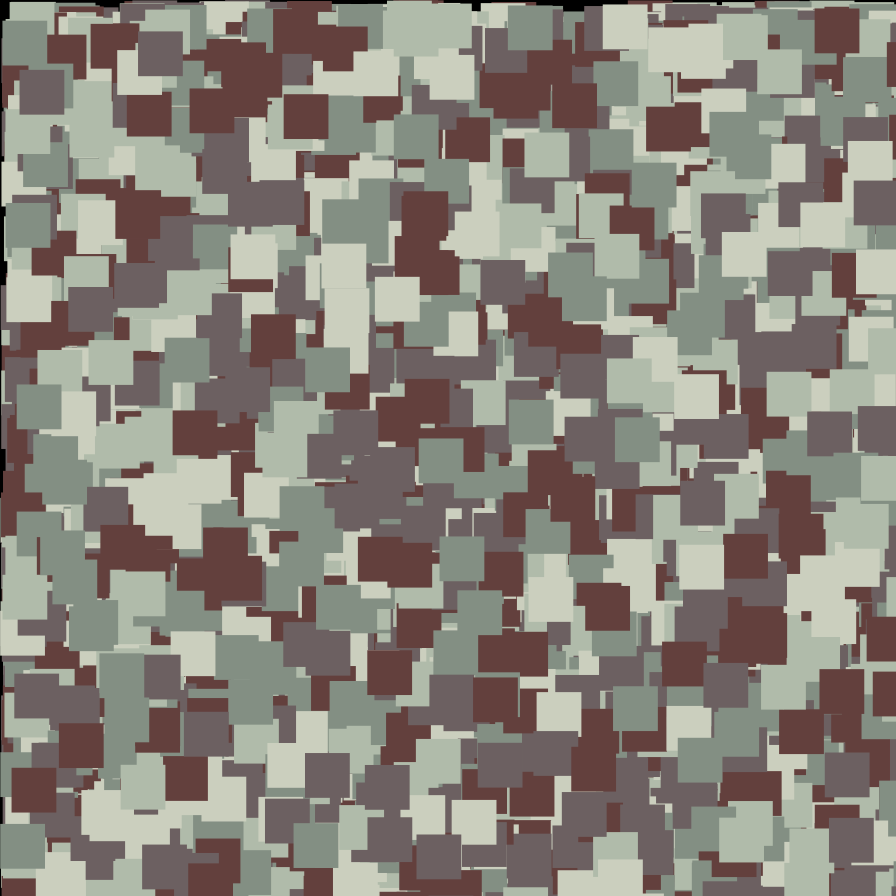
Reproduce this pattern procedurally as a WebGL 2 fragment shader.

```glsl
#version 300 es
precision highp float;
precision highp int;
// A camouflage of equal, axis-aligned squares dropped at random on black.
// Sparse grid layers of squares are composited front to back with exact
// box-filtered edges, stopping as soon as a pixel is fully covered.

uniform vec2 u_resolution;
out vec4 fragColor;

const float SQUARE_SIZE = 0.05;  // side, as a share of the canvas height
const int   LAYERS      = 72;    // depth of the pile
const float PRESENCE    = 0.25;  // chance that a cell of a layer holds a square
const uint  SEED        = 29u;

const vec3 BACKGROUND = vec3(0.0);
const vec3 CREAM      = vec3(0.795, 0.810, 0.745);
const vec3 SAGE       = vec3(0.690, 0.735, 0.665);
const vec3 MOSS       = vec3(0.515, 0.560, 0.515);
const vec3 MAUVE      = vec3(0.425, 0.378, 0.380);
const vec3 MAROON     = vec3(0.390, 0.250, 0.240);

// Upper ends of the colour shares; maroon takes the rest.
const float CREAM_END = 0.17;
const float SAGE_END  = 0.36;
const float MOSS_END  = 0.56;
const float MAUVE_END = 0.78;

// PCG hash: four random values in 0..1 from four integers.
vec4 hash4(uvec4 v) {
    v = v * 1664525u + 1013904223u;
    v += v.yzxy * v.wxyz;
    v ^= v >> 16u;
    v += v.yzxy * v.wxyz;
    return vec4(v >> 8u) / 16777216.0;
}

vec3 pickColor(float r) {
    if (r < CREAM_END) return CREAM;
    if (r < SAGE_END)  return SAGE;
    if (r < MOSS_END)  return MOSS;
    if (r < MAUVE_END) return MAUVE;
    return MAROON;
}

// Share of a pixel that lies inside the square starting at corner.
float squareCoverage(vec2 p, vec2 corner, float pixel) {
    vec2 edgeDistance = 0.5 * SQUARE_SIZE - abs(p - corner - 0.5 * SQUARE_SIZE);
    vec2 inside = clamp(edgeDistance / pixel + 0.5, 0.0, 1.0);
    return inside.x * inside.y;
}

void main() {
    float pixel = 1.0 / u_resolution.y;
    vec2 p = gl_FragCoord.xy * pixel;
    p.y = 1.0 - p.y;  // squares hang down from their top left corner

    ivec2 cell = ivec2(floor(p / SQUARE_SIZE));
    vec3 color = vec3(0.0);
    float uncovered = 1.0;

    for (int layer = 0; layer < LAYERS && uncovered > 0.002; layer++) {
        // Visit the four reachable cells by parity, so that all pixels
        // agree on the stacking order.
        for (int i = 0; i < 4; i++) {
            int order = i ^ (layer & 3);
            ivec2 parity = ivec2(order & 1, order >> 1);
            ivec2 home = cell - ((cell - parity) & 1);
            if (home.x < 0 || home.y < 0) continue;  // bare rim at left and top

            vec4 rnd = hash4(uvec4(uvec2(home), uint(layer), SEED));
            if (rnd.w > PRESENCE) continue;

            vec2 corner = (vec2(home) + rnd.xy) * SQUARE_SIZE;
            float coverage = squareCoverage(p, corner, pixel);
            color += uncovered * coverage * pickColor(rnd.z);
            uncovered *= 1.0 - coverage;
        }
    }

    fragColor = vec4(color + uncovered * BACKGROUND, 1.0);
}
```
